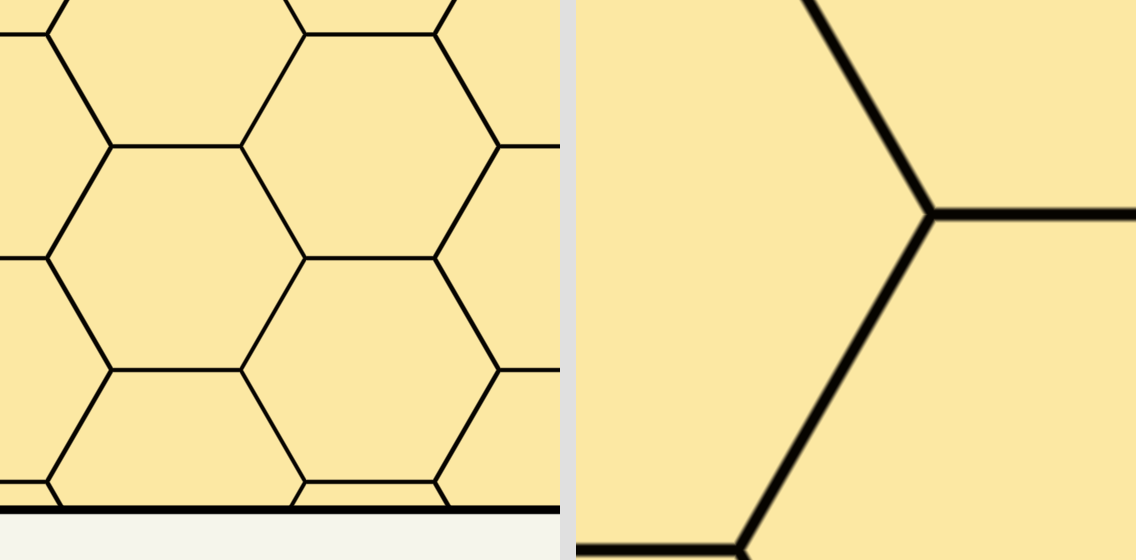
Left: the whole. Right: its middle third, enlarged.
Write a three.js fragment shader that draws this pattern.

```glsl
// Flat-topped honeycomb outlines on cream, cut off by a heavy rule above a pale strip.
#define CELL_HEIGHT 0.3995
#define CELL_CENTER vec2(0.3145, 0.539)
#define FLAT_WIDTH 0.0075
#define SLANT_THIN 0.0071
#define SLANT_THICK 0.0083
#define RULE_BOTTOM 0.082
#define RULE_TOP 0.0975
#define SOFTNESS 0.0018
#define CREAM vec3(0.99, 0.91, 0.64)
#define PALE vec3(0.96, 0.96, 0.92)
#define INK vec3(0.025, 0.015, 0.0)

varying vec2 vUv;

// Offset from the centre of the nearest hexagon
vec2 hexOffset(vec2 p) {
  vec2 period = CELL_HEIGHT * vec2(sqrt(3.0), 1.0);
  vec2 even = mod(p + 0.5 * period, period) - 0.5 * period;
  vec2 odd = mod(p, period) - 0.5 * period;
  return dot(even, even) < dot(odd, odd) ? even : odd;
}

// Coverage of a line, from the distance to its middle
float stroke(float dist, float width, float blur) {
  return 1.0 - smoothstep(-blur, blur, dist - 0.5 * width);
}

void main() {
  float blur = max(fwidth(vUv.y), SOFTNESS);

  // Distances to the level and the slanted sides of the cell
  vec2 q = abs(hexOffset(vUv - CELL_CENTER));
  float flatDist = 0.5 * CELL_HEIGHT - q.y;
  float slantDist = 0.5 * CELL_HEIGHT - dot(q, vec2(0.5 * sqrt(3.0), 0.5));

  // Slanted sides are slightly heavier in the outer columns
  float pitch = 0.5 * sqrt(3.0) * CELL_HEIGHT;
  float middle = CELL_CENTER.x + 0.5 * pitch;
  float outer = step(0.5 * pitch, abs(vUv.x - middle));
  float slantWidth = mix(SLANT_THIN, SLANT_THICK, outer);

  float comb = max(stroke(flatDist, FLAT_WIDTH, blur),
                   stroke(slantDist, slantWidth, blur));
  vec3 color = mix(CREAM, INK, comb);

  // Pale strip and the rule that closes the comb
  float ruleMiddle = 0.5 * (RULE_BOTTOM + RULE_TOP);
  color = mix(PALE, color, step(ruleMiddle, vUv.y));
  float rule = stroke(abs(vUv.y - ruleMiddle), RULE_TOP - RULE_BOTTOM, blur);
  color = mix(color, vec3(0.0), rule);

  gl_FragColor = vec4(color, 1.0);
}
```
